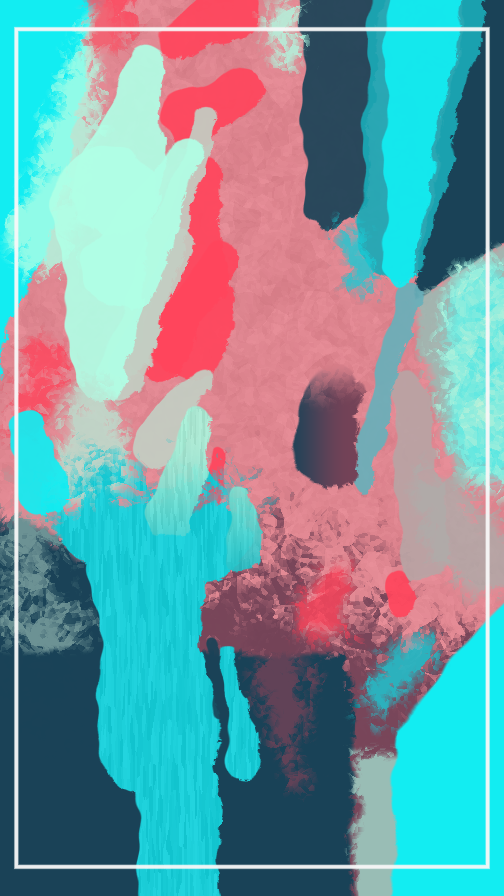
This background is drawn by a Shadertoy shader. Its source:

```glsl
// Abstract layered paint strokes in cyan, mint, coral and navy inside a thin white frame.
const vec3 CYAN = vec3(.07, .93, .95), TEAL = vec3(.1, .8, .84), MINT = vec3(.69, 1, .9);
const vec3 PINK = vec3(.87, .52, .56), CORAL = vec3(1, .27, .36), NAVY = vec3(.1, .26, .34);
const vec3 MAUVE = vec3(.45, .26, .34), SAGE = vec3(.6, .74, .71);
vec3 canvas;
vec2 q;
float pixel, daub;

vec2 hash2(vec2 p) {
    vec3 h = fract(p.xyx * vec3(.1031, .103, .0973));
    h += dot(h, h.yzx + 33.33);
    return fract((h.xx + h.yz) * h.zy);
}

// Cellular noise: one flat random value per cell
float cells(vec2 p) {
    vec2 base = floor(p);
    float nearest = 9., value = 0.;
    for (int k = 0; k < 9; k++) {
        vec2 id = base + vec2(k % 3 - 1, k / 3 - 1);
        vec2 offset = id + hash2(id) - p;
        float d = dot(offset, offset);
        if (d < nearest) { nearest = d; value = hash2(id + 17.).x; }
    }
    return value;
}

// Tapered stroke between the two ends of a path
float stroke(vec4 path, vec2 radii) {
    vec2 ab = path.zw - path.xy, ap = q - path.xy;
    float t = clamp(dot(ap, ab) / dot(ab, ab), 0., 1.);
    return length(ap - ab * t) - mix(radii.x, radii.y, t);
}

// Half plane: negative at the right of a line that runs down
float side(vec4 line) {
    vec2 e = normalize(line.zw - line.xy);
    return dot(q - line.xy, vec2(-e.y, e.x));
}

// Lays ink inside d < 0 with an edge that is ragged and soft
void paint(vec3 ink, float d, float ragged, float alpha) {
    float w = max(ragged * .15, pixel);
    canvas = mix(canvas, ink, alpha * smoothstep(w, -w, d + daub * ragged * .6));
}

// Wet stroke with a crisp edge
void dab(vec3 ink, vec4 path, vec2 radii) { paint(ink, stroke(path, radii), .05, .92); }

// Dry stroke with a broken edge
void scumble(vec3 ink, vec4 path, vec2 radii) { paint(ink, stroke(path, radii), .6, .8); }

void mainImage(out vec4 fragColor, in vec2 fragCoord) {
    // Canvas is 4.32 wide and 7.68 high, measured from the top left
    vec2 size = vec2(4.32, 7.68), p = fragCoord / iResolution.xy * size;
    p.y = size.y - p.y;
    pixel = size.y / iResolution.y;
    q = p + sin(p.yx * 7. + 2. * sin(p * 5.)) * .025 + sin(p.yx * 23. + p * 11.) * .01;
    daub = cells(q * 5.) * .4 + cells(q * 12.) * .35 + cells(q * 27.) * .25 - .5;
    q += daub * .035;

    // Pink ground, darker toward the bottom
    canvas = PINK + daub * .09;
    paint(MAUVE, 4.75 - p.y + abs(p.x - 2.2) * .5, 3., .95);

    // Upper left wash
    paint(CYAN, max(-side(vec4(.85, 0, .5, 1.85)), -side(vec4(.55, 1.75, 0, 3.1))), .1, 1.);
    scumble(MINT, vec4(.85, .2, .35, 2.1), vec2(.12, .25));

    // Coral accents
    scumble(CORAL, vec4(1, 0, .9, .35), vec2(.2, .12));
    dab(CORAL, vec4(1.95, .1, 1.5, .35), vec2(.25, .15));
    dab(CORAL, vec4(2.1, .75, 1.65, 1), vec2(.16, .25));
    dab(CORAL, vec4(1.72, 1.5, 1.62, 2.85), vec2(.15, .38));
    dab(CORAL, vec4(1.9, 2.2, 1.35, 3.1), vec2(.16, .2));
    scumble(CORAL, vec4(.4, 3.1, .2, 3.6), vec2(.18, .12));
    dab(CORAL, vec4(1.9, 3.9, 1.7, 4.5), vec2(.05, .16));

    // Mint strokes over translucent rims
    vec3 rim = mix(MINT, PINK, .4);
    dab(rim, vec4(1.78, 1, 1.05, 3.2), vec2(.1, .2));
    dab(rim, vec4(1.55, 2.05, 1.1, 3.1), vec2(.1, .15));
    dab(rim, vec4(1.7, 3.25, 1.35, 3.8), vec2(.1, .2));
    dab(MINT, vec4(1.27, .5, 1, 1.6), vec2(.13, .4));
    dab(MINT, vec4(1.58, 1.3, 1.05, 2.3), vec2(.14, .35));
    dab(MINT, vec4(.9, 1.7, .87, 3.2), vec2(.45, .23));
    scumble(mix(MINT, PINK, .2), vec4(.8, 3.5, .8, 4.1), vec2(.2, .35));

    // Navy at the top
    vec4 shore = vec4(3.5, 2.6, 4.32, 2.1);
    dab(NAVY, vec4(2.93, -.2, 2.87, 1.7), vec2(.35, .26));
    scumble(MINT, vec4(2.45, .15, 2.42, .45), vec2(.15, .1));
    paint(NAVY, max(side(vec4(4, 0, 3.55, 2.55)), side(shore)), 0., 1.);

    // Right hand mint and sage wash
    paint(SAGE, max(side(vec4(3.5, 2.5, 3.85, 4)), max(-side(shore), q.y - 4.1)), .3, .85);
    scumble(mix(MINT, CYAN, .35 + daub), vec4(4.2, 2.65, 4.25, 3.75), vec2(.38, .42));
    dab(mix(SAGE, PINK, .45), vec4(3.5, 3.3, 3.65, 4.75), vec2(.14, .22));
    scumble(mix(SAGE, PINK, .3), vec4(3.8, 4.3, 4.1, 4.8), vec2(.25, .3));

    // Long cyan stroke with a darker rim
    dab(mix(TEAL, NAVY, .25), vec4(3.68, -.1, 3.38, 2.1), vec2(.5, .3));
    dab(mix(TEAL, PINK, .4), vec4(3.5, 2.5, 3.1, 4.1), vec2(.1, .09));
    dab(CYAN, vec4(3.65, -.1, 3.43, 2.3), vec2(.34, .13));
    scumble(TEAL, vec4(3.05, 2.1, 3.1, 2.35), vec2(.14, .12));

    // Dark oval that melts into the pink
    float oval = stroke(vec4(2.83, 3.4, 2.8, 3.92), vec2(.25, .27));
    paint(mix(NAVY, MAUVE, smoothstep(2.4, 3., p.x)), oval, .1, smoothstep(3.05, 3.5, p.y + daub * .2));

    // Lower navy fields
    paint(NAVY, max(4.4 + p.x * .5 - q.y, q.x - 1.4), .5, 1.);
    paint(SAGE, stroke(vec4(.15, 4.7, .4, 5.8), vec2(.2, .15)), 2., .65);
    paint(NAVY, max(5.6 - p.y, q.x - 2.93 - .1 * smoothstep(5.4, 6.3, p.y)), .2, 1.);
    scumble(MAUVE, vec4(2.4, 5.5, 2.5, 6.6), vec2(.25, .06));

    // Daubs on the pink slope, sage foot and cyan corner
    scumble(CORAL, vec4(2.85, 4.95, 2.75, 5.3), vec2(.1, .23));
    dab(CORAL, vec4(3.43, 4.98, 3.45, 5.18), vec2(.1, .13));
    paint(SAGE, max(6.45 - p.y, 3.04 - q.x), .3, 1.);
    paint(CYAN, max(-side(vec4(3.25, 6.4, 4.32, 5.15)), 3.38 - q.x), .1, 1.);
    scumble(TEAL, vec4(3.55, 5.6, 3.25, 6), vec2(.14, .12));

    // Teal cascade with fine vertical bristles
    float bristle = (cells(p * vec2(45, 4)) - .5) * .07;
    float cascade = min(stroke(vec4(.85, 4.5, 1.75, 4.6), vec2(.34, .38)), stroke(vec4(1.25, 4.7, 1.3, 5.7), vec2(.5, .42)));
    cascade = min(cascade, stroke(vec4(1.3, 5.6, 1.35, 6.3), vec2(.42, .54)));
    cascade = min(cascade, stroke(vec4(1.5, 6.2, 1.55, 7.8), vec2(.36, .34)));
    cascade = min(cascade, stroke(vec4(1.95, 5.6, 2.1, 6.55), vec2(.05, .14)));
    paint(TEAL + bristle, cascade, .05 + 1.5 * smoothstep(4.7, 4.1, p.y), 1.);
    vec3 pale = mix(MINT, TEAL, smoothstep(3.7, 5.2, p.y)) * .93 + bristle;
    dab(pale, vec4(1.72, 3.6, 1.45, 4.4), vec2(.12, .22));
    dab(pale, vec4(2.05, 4.25, 2.1, 4.77), vec2(.1, .14));
    dab(NAVY, vec4(1.85, 5.55, 1.86, 6.1), vec2(.05));
    dab(CYAN, vec4(.24, 3.65, .35, 4.2), vec2(.14, .22));

    // White frame
    vec2 edge = abs(p - size * .5) - vec2(2.02, 3.59);
    paint(vec3(.97), abs(max(edge.x, edge.y)) - .017, 0., .95);
    fragColor = vec4(canvas, 1);
}
```
